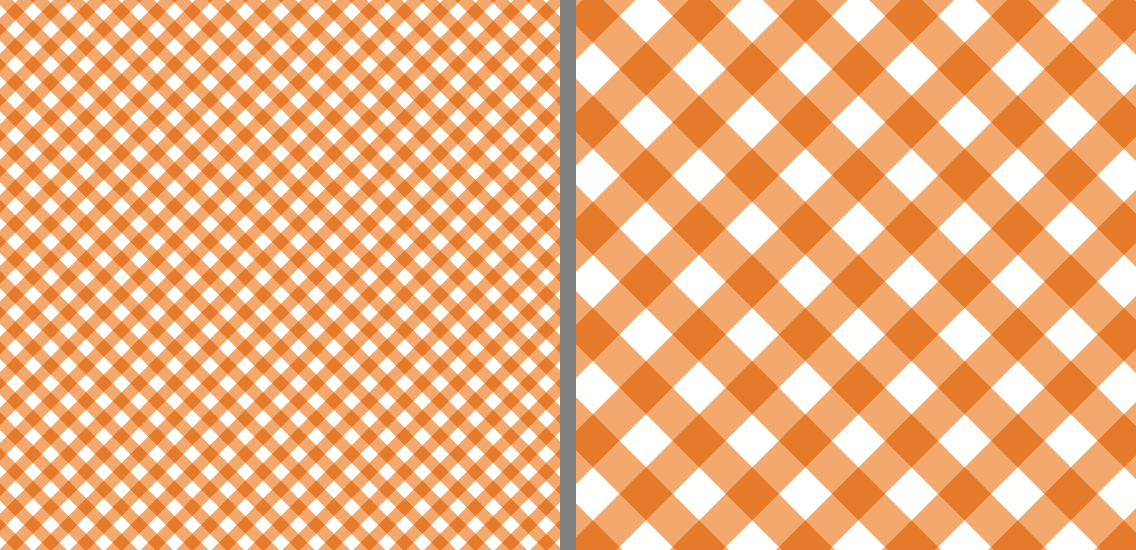
Left: the whole. Right: its middle third, enlarged.
A Shadertoy shader for this pattern:

```glsl
// Diagonal gingham: two sets of even stripes cross at right angles on white.
// Each set is a repeated band in rotated coordinates; one layer gives a pale
// orange, and the diamonds where both layers overlap are deep orange.

// Antialiased coverage of unit-period bands, half a period wide, centred on integers
vec2 bandCoverage(vec2 p, float pixel) {
    vec2 fromCentre = abs(fract(p + 0.5) - 0.5);
    return clamp(0.5 + (0.25 - fromCentre) / pixel, 0.0, 1.0);
}

void mainImage(out vec4 fragColor, in vec2 fragCoord) {
    // Number of diamond repeats across the canvas width
    float repeats = 15.82;
    vec2 p = fragCoord / iResolution.x * repeats - vec2(0.433, 0.208);

    // Diagonal axes and the size of one pixel measured along them
    vec2 diagonal = vec2(p.x + p.y, p.x - p.y);
    float pixel = sqrt(2.0) * repeats / iResolution.x;
    vec2 band = bandCoverage(diagonal, pixel);

    // Dye the cloth by how many bands cover it
    vec3 white = vec3(1.0, 1.0, 0.995);
    vec3 pale = vec3(0.953, 0.663, 0.431);
    vec3 deep = vec3(0.902, 0.478, 0.169);
    vec3 colour = mix(mix(white, pale, band.x), mix(pale, deep, band.x), band.y);

    fragColor = vec4(colour, 1.0);
}
```
